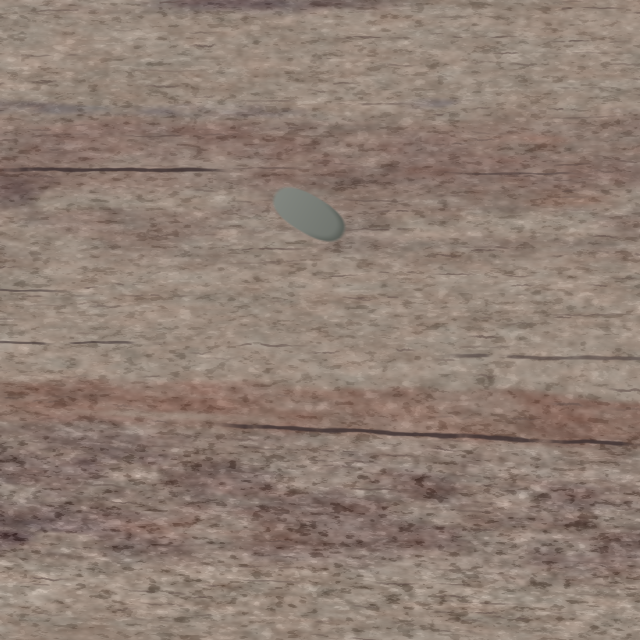
Write a Shadertoy shader that draws this texture.

```glsl
// Weathered wooden plank with reddish bands, dark cracks and a small grey oval inlay.

float hash(vec2 cell) {
    uvec2 q = uvec2(ivec2(cell) + 32768) * uvec2(1597334673u, 3812015801u);
    uint h = (q.x ^ q.y) * 1597334673u;
    h = (h ^ (h >> 15)) * 2246822519u;
    return float((h ^ (h >> 13)) >> 8) / 16777216.0;
}

float noise(vec2 p) {
    vec2 i = floor(p), f = fract(p);
    f = f * f * (3.0 - 2.0 * f);
    return mix(mix(hash(i), hash(i + vec2(1, 0)), f.x),
               mix(hash(i + vec2(0, 1)), hash(i + vec2(1, 1)), f.x), f.y);
}

float fbm(vec2 p) {
    float sum = 0.0, amp = 0.53;
    for (int k = 0; k < 4; k++) {
        sum += amp * noise(p);
        p = p * 2.03 + 17.3;
        amp *= 0.5;
    }
    return sum;
}

// Soft horizontal stripe between two heights
float band(float y, float low, float high, float soft) {
    return smoothstep(low - soft, low + soft, y) * (1.0 - smoothstep(high - soft, high + soft, y));
}

// Soft elliptical stain
float stain(vec2 p, vec2 centre, vec2 size) {
    vec2 d = (p - centre) / size;
    return exp(-dot(d, d));
}

// Ragged split along the grain, tapered at both ends and broken in places
float crack(vec2 p, float left, float right, float y, float width) {
    float taper = smoothstep(left, left + 0.06, p.x) * (1.0 - smoothstep(right - 0.06, right, p.x));
    float d = abs(p.y - y - 0.007 * (fbm(vec2(p.x * 16.0, y * 90.0)) - 0.5));
    float w = width * (0.2 + 1.3 * fbm(vec2(p.x * 35.0, y * 70.0)));
    float gaps = smoothstep(0.2, 0.5, fbm(vec2(p.x * 22.0, y * 200.0)));
    return taper * gaps * (1.0 - smoothstep(w * 0.4, w + 0.0012, d));
}

// Short dark dashes, one per randomly chosen cell
float dashes(vec2 p) {
    float ink = 0.0;
    for (int k = 0; k < 3; k++) {
        vec2 q = p * vec2(6.0 + 5.0 * float(k), 40.0) + 7.7 * float(k);
        vec2 cell = floor(q), f = fract(q) - 0.5;
        float along = 1.0 - smoothstep(0.1, 0.48, abs(f.x));
        float bend = 0.3 * (fbm(q * vec2(5.0, 1.0)) - 0.5);
        float across = 1.0 - smoothstep(0.02, 0.09, abs(f.y + bend + 0.4 * (hash(cell) - 0.5)));
        ink = max(ink, step(0.8, hash(cell + 91.0)) * along * across * (0.3 + 0.7 * hash(cell + 13.0)));
    }
    return ink * smoothstep(0.25, 0.55, noise(p * vec2(70.0, 200.0)));
}

void mainImage(out vec4 fragColor, in vec2 fragCoord) {
    vec2 uv = fragCoord / iResolution.xy;

    // Grain coordinates: the lower half slopes down to the right
    vec2 p = uv;
    p.y += 0.045 * uv.x * smoothstep(0.5, 0.3, uv.y);
    float y = p.y + 0.025 * (fbm(p * vec2(6.0, 26.0)) - 0.5);
    float patches = smoothstep(0.3, 0.65, fbm(p * vec2(9.0, 26.0) + 40.0));

    // Broad bands of colour
    vec3 wood = vec3(0.600, 0.540, 0.492);
    wood = mix(wood, vec3(0.51, 0.422, 0.39), band(y, 0.70, 0.815, 0.02) * (0.5 + 0.5 * patches));
    wood = mix(wood, vec3(0.525, 0.41, 0.365), band(y, 0.345, 0.407, 0.007) * (0.55 + 0.45 * patches));
    wood = mix(wood, vec3(0.485, 0.408, 0.385), band(y, 0.14, 0.345, 0.03) * (0.3 + 0.65 * patches));
    wood = mix(wood, vec3(0.535, 0.465, 0.43), band(y, 0.60, 0.70, 0.03) * 0.8 * patches);
    wood = mix(wood, vec3(0.47, 0.43, 0.43), band(y, 0.822, 0.838, 0.006) * 0.8 * patches);

    // Purple and rusty stains
    float purple = stain(p, vec2(0.04, 0.17), vec2(0.15, 0.035)) + stain(p, vec2(0.17, 0.29), vec2(0.05, 0.018))
                 + stain(p, vec2(0.38, 0.995), vec2(0.22, 0.014)) + 0.6 * stain(p, vec2(0.05, 0.70), vec2(0.14, 0.025));
    float rust = stain(p, vec2(0.90, 0.775), vec2(0.12, 0.016)) + stain(p, vec2(0.32, 0.185), vec2(0.14, 0.02))
               + 0.7 * stain(p, vec2(0.90, 0.685), vec2(0.06, 0.012));
    wood = mix(wood, vec3(0.37, 0.31, 0.32), min(purple, 1.0) * 0.85 * patches);
    wood = mix(wood, vec3(0.58, 0.43, 0.36), min(rust, 1.0) * 0.6 * patches);

    // Streaks, fibres and crisp, nearly round speckle
    float streaks = fbm(p * vec2(6.0, 60.0) + 11.0) - 0.5;
    float fibres = fbm(p * vec2(38.0, 110.0) + 63.0) - 0.5;
    float speckle = noise(p * vec2(120.0, 210.0)) + noise(p * vec2(75.0, 120.0) + 5.0) - 1.0;
    float rough = 0.9 + 0.45 * band(y, 0.05, 0.33, 0.05);
    wood += rough * (0.11 * streaks + 0.14 * fibres + 0.06 * speckle);
    wood += vec3(0.04, -0.008, -0.02) * (fbm(p * vec2(20.0, 60.0) + 80.0) - 0.5);

    // Dark pores and pale flecks
    float flecks = fbm(p * vec2(55.0, 150.0) + 29.0);
    wood -= 0.09 * rough * smoothstep(0.59, 0.74, flecks);
    wood += 0.06 * rough * smoothstep(0.38, 0.24, flecks);

    // Pale raised lips beside the main splits
    float lip = stain(p, vec2(0.27, 0.361), vec2(0.18, 0.005)) + 0.6 * stain(p, vec2(0.2, 0.744), vec2(0.16, 0.005));
    wood = mix(wood, vec3(0.64, 0.58, 0.53), 0.6 * lip);

    // Splits in the wood
    wood = mix(wood, vec3(0.38, 0.31, 0.29), 0.65 * dashes(p));
    float split = max(crack(p, 0.33, 1.1, 0.350, 0.0038), crack(p, -0.1, 0.37, 0.734, 0.0036));
    split = max(split, 0.7 * crack(p, -0.1, 0.27, 0.465, 0.002));
    split = max(split, 0.65 * crack(p, -0.1, 0.12, 0.546, 0.002));
    split = max(split, 0.55 * crack(p, 0.66, 0.92, 0.729, 0.0016));
    split = max(split, 0.6 * crack(p, 0.68, 1.1, 0.450, 0.0024));
    wood = mix(wood, vec3(0.25, 0.20, 0.20), 0.85 * split);

    // Tilted grey oval with a shaded right end
    vec2 q = (uv - vec2(0.483, 0.665)) * mat2(0.86, -0.51, 0.51, 0.86);
    vec2 s = pow(abs(q) / vec2(0.061, 0.029), vec2(2.4));
    float oval = (pow(s.x + s.y, 0.42) - 1.0) * 0.029;
    vec3 grey = vec3(0.475, 0.49, 0.465) - 0.6 * q.x;
    grey -= 0.09 * smoothstep(-0.008, 0.0, oval) * smoothstep(0.0, 0.05, q.x);
    wood = mix(wood, grey, 1.0 - smoothstep(-0.002, 0.002, oval));

    fragColor = vec4(clamp(wood, 0.0, 1.0), 1.0);
}
```
